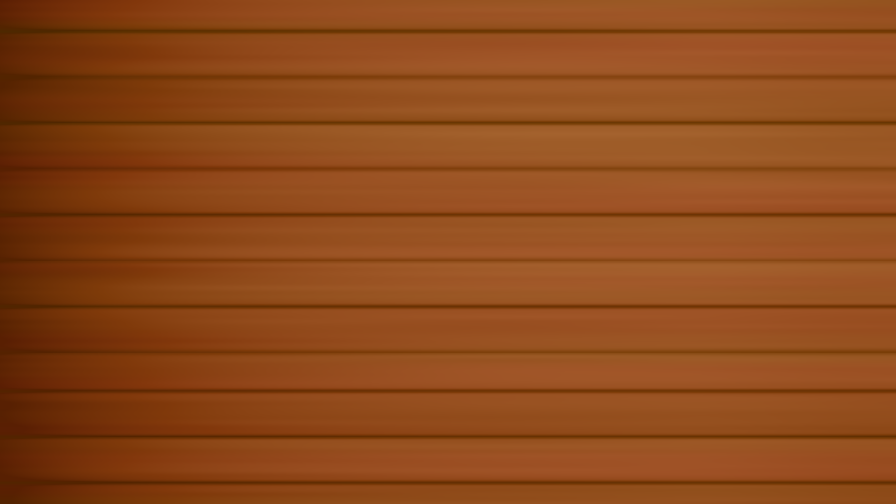
Reproduce this texture procedurally as a Shadertoy shader.

```glsl
// Horizontal brown wooden boards with dark seams, fine streaks and a shaded left side.
#define BOARD_PITCH 0.0910
#define FIRST_SEAM 0.0625
#define SEAM_WIDTH 0.0042
#define SEAM_DEPTH 0.46
#define GRAIN_AMOUNT 0.17
#define HUE_AMOUNT 0.032
#define SHADE_FALLOFF 5.2
#define DARK_WOOD vec3(0.34, 0.13, 0.005)
#define MID_WOOD vec3(0.50, 0.225, 0.04)
#define LIGHT_WOOD vec3(0.66, 0.38, 0.19)

float hash(vec2 p) {
    p = fract(p * vec2(0.1031, 0.1130));
    p += dot(p, p.yx + 33.33);
    return fract((p.x + p.y) * p.x * 47.3);
}

float noise(vec2 p) {
    vec2 cell = floor(p);
    vec2 f = fract(p);
    f = f * f * (3.0 - 2.0 * f);
    float low = mix(hash(cell), hash(cell + vec2(1.0, 0.0)), f.x);
    float high = mix(hash(cell + vec2(0.0, 1.0)), hash(cell + vec2(1.0, 1.0)), f.x);
    return mix(low, high, f.y);
}

// Long streaks: broad bands plus finer lines, centred on zero.
float grain(vec2 p) {
    float broad = noise(vec2(p.x * 1.7, p.y * 46.0) + 11.0);
    float fine = noise(vec2(p.x * 3.5, p.y * 105.0) + 57.0);
    return 0.6 * broad + 0.4 * fine - 0.5;
}

// Every other seam is faint, except among the lowest boards.
float seamStrength(float index) {
    float isOdd = mod(index, 2.0);
    return 1.0 - 0.45 * isOdd * step(index, 7.5);
}

vec3 woodColor(float tone) {
    vec3 lower = mix(DARK_WOOD, MID_WOOD, clamp(tone * 2.0, 0.0, 1.0));
    return mix(lower, LIGHT_WOOD, clamp(tone * 2.0 - 1.0, 0.0, 1.1));
}

void mainImage(out vec4 fragColor, in vec2 fragCoord) {
    vec2 uv = fragCoord / iResolution.xy;
    float x = uv.x;
    float down = 1.0 - uv.y;

    // Board coordinate, with one narrower board near the bottom
    float warped = down + 0.0145 * smoothstep(0.70, 0.775, down);
    float board = (warped - FIRST_SEAM) / BOARD_PITCH;
    float index = floor(board);
    float across = board - index;
    float nearest = floor(board + 0.5);

    // Light: dark left side with a ragged edge, glow right of the centre
    float ragged = 0.07 * (noise(vec2(4.0, down * 28.0)) - 0.5);
    float reach = max(x + ragged * smoothstep(0.0, 0.15, x), 0.0);
    float tone = 0.06 + 0.86 * (1.0 - exp(-SHADE_FALLOFF * reach));
    tone -= 0.42 * pow(down - 0.43, 2.0);
    tone -= 0.07 * smoothstep(0.75, 1.0, x);

    // Wood: streaks, board variation, lit upper edge and shaded lower edge
    tone += GRAIN_AMOUNT * grain(vec2(x, down));
    tone += 0.06 * (hash(vec2(index + 20.0, 7.0)) - 0.5);
    tone += 0.05 * exp(-7.0 * across);
    tone -= 0.07 * smoothstep(0.7, 1.0, across) * seamStrength(index + 1.0);

    // Seam: soft dark line, wider where it is faint
    float strength = seamStrength(nearest);
    float width = SEAM_WIDTH * mix(1.6, 1.0, strength);
    float offset = (board - nearest) * BOARD_PITCH / width;
    float seam = exp(-offset * offset) * strength;
    tone -= SEAM_DEPTH * seam * mix(0.6, 1.0, smoothstep(0.0, 0.3, x));

    // Hue drifts between reddish and yellowish streaks
    float hue = noise(vec2(x * 1.2 + 30.0, down * 34.0 + 5.0)) - 0.5;
    vec3 color = woodColor(clamp(tone, 0.0, 1.05));
    color += HUE_AMOUNT * hue * vec3(0.9, -0.8, 0.4);
    color += seam * vec3(-0.02, 0.015, -0.01);

    fragColor = vec4(clamp(color, 0.0, 1.0), 1.0);
}
```
